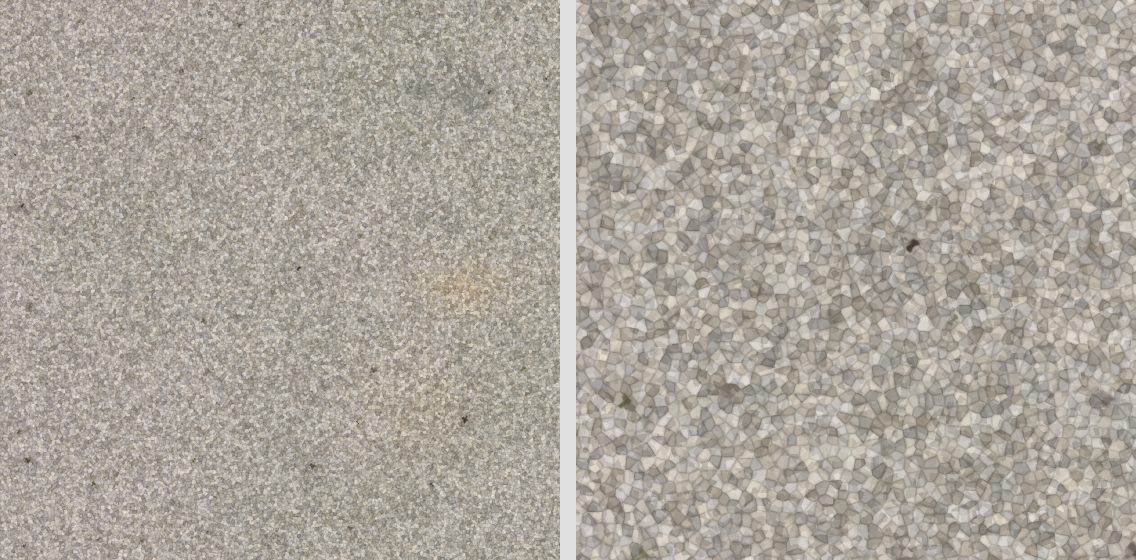
Left, the full canvas; right, a detail of the centre.
A WebGL 1 fragment shader for this texture:

```glsl
precision highp float;
// Weathered fine-grained concrete: packed pale grit, faint stains and small mossy pits.
uniform vec2 u_resolution;

const vec3 STONE = vec3(0.667, 0.645, 0.607);
const vec3 OCHRE_SHIFT = vec3(0.035, 0.000, -0.055);
const vec3 LILAC_SHIFT = vec3(0.010, -0.002, 0.014);
const vec3 MOSS = vec3(0.31, 0.31, 0.17);
const vec3 PIT = vec3(0.25, 0.21, 0.18);
const float COARSE_GRAINS = 155.0;  // grains across the canvas
const float FINE_GRAINS = 265.0;
const float COARSE_CONTRAST = 0.20;
const float FINE_CONTRAST = 0.16;
const float GAP_DEPTH = 0.10;
const float TINT_SPREAD = 0.035;
const float MOTTLE_DEPTH = 0.016;
const float SPECK_CELLS = 10.0;
const float SPECK_CHANCE = 0.48;
const vec2 SMUDGE_CORE = vec2(0.843, 0.842);
const vec2 SMUDGE_TAIL = vec2(0.765, 0.835);
const vec2 OCHRE_UPPER = vec2(0.835, 0.485);
const vec2 OCHRE_LOWER = vec2(0.735, 0.275);

vec3 hash3(vec2 p) {
  vec3 q = fract(p.xyx * vec3(0.1031, 0.1030, 0.0973));
  q += dot(q, q.yxz + 33.33);
  return fract((q.xxy + q.yzz) * q.zyx);
}

// Soft elliptical patch, 1 at its centre.
float patchAt(vec2 p, vec2 centre, vec2 radius) {
  vec2 d = (p - centre) / radius;
  return exp(-dot(d, d));
}

// Broad cloudiness from warped, layered sines, about -1 to 1.
float mottle(vec2 p) {
  float sum = 0.0;
  float weight = 0.5;
  for (int i = 0; i < 5; i++) {
    p += 0.6 * sin(p.yx * 1.3 + vec2(0.7, 2.1));
    sum += weight * sin(p.x) * sin(p.y + 1.0);
    p = mat2(0.8, 0.6, -0.6, 0.8) * p * 1.9 + 3.7;
    weight *= 0.65;
  }
  return sum;
}

// Cellular grit: x = grain tone, y = grain tint, z = 0 in gaps and 1 on grains.
vec3 grit(vec2 p) {
  vec2 cell = floor(p);
  float nearest = 8.0;
  float second = 8.0;
  vec2 look = vec2(0.0);
  for (int y = -1; y <= 1; y++) {
    for (int x = -1; x <= 1; x++) {
      vec2 id = cell + vec2(float(x), float(y));
      vec3 h = hash3(id);
      float d = length(id + h.xy - p);
      if (d < nearest) {
        second = nearest;
        nearest = d;
        look = vec2(h.z, fract(h.x * 7.3 + h.y * 5.1));
      } else {
        second = min(second, d);
      }
    }
  }
  return vec3(look - 0.5, smoothstep(0.0, 0.32, second - nearest));
}

vec3 grainColour(vec2 p) {
  vec3 coarse = grit(p * COARSE_GRAINS);
  vec3 fine = grit(p * FINE_GRAINS + 37.0);
  float tone = COARSE_CONTRAST * coarse.x + FINE_CONTRAST * fine.x;
  tone += GAP_DEPTH * (coarse.z - 0.62);
  return vec3(tone) + TINT_SPREAD * coarse.y * vec3(0.6, 0.0, -1.0);
}

// Scattered pits and moss flecks, one at most per cell.
vec3 addSpecks(vec3 colour, vec2 p) {
  vec2 cell = floor(p * SPECK_CELLS);
  vec3 place = hash3(cell + 11.0);
  vec3 kind = hash3(cell + 71.0);
  vec2 d = p - (cell + 0.2 + 0.6 * place.xy) / SPECK_CELLS;
  d += 0.0016 * sin(d.yx * 900.0 + kind.xy * 6.0);
  d.x *= mix(0.8, 1.5, kind.y);
  float radius = mix(0.0025, 0.0062, kind.x * kind.x);
  float body = 1.0 - smoothstep(0.35 * radius, 1.35 * radius, length(d));
  float halo = 0.2 * exp(-dot(d, d) / (7.0 * radius * radius));
  float present = step(place.z, SPECK_CHANCE) * mix(0.45, 0.95, kind.z);
  return mix(colour, mix(PIT, MOSS, step(0.45, kind.y)), present * max(body, halo));
}

void main() {
  float side = min(u_resolution.x, u_resolution.y);
  vec2 p = gl_FragCoord.xy / side;

  // Four samples per pixel soften the grain edges.
  vec3 grain = vec3(0.0);
  for (int i = 0; i < 4; i++) {
    vec2 corner = vec2(mod(float(i), 2.0), floor(float(i) * 0.5)) - 0.5;
    grain += 0.25 * grainColour(p + 0.5 * corner / side);
  }

  float cloud = mottle(p * 7.0);
  float detail = mottle(p * 38.0 + 5.0);
  vec3 colour = STONE + grain + MOTTLE_DEPTH * (cloud + 0.7 * detail);

  // Lilac cast to the left, ochre blooms to the right.
  colour += LILAC_SHIFT * (0.6 - p.x + 0.5 * cloud);
  float ochre = patchAt(p, OCHRE_UPPER, vec2(0.085, 0.045));
  ochre += 0.5 * patchAt(p, OCHRE_LOWER, vec2(0.10, 0.08));
  colour += OCHRE_SHIFT * ochre * (0.85 + 0.4 * detail);

  // Grey smudge, broken up by the grit.
  float smudge = patchAt(p, SMUDGE_CORE, vec2(0.035, 0.042));
  smudge += 0.6 * patchAt(p, SMUDGE_TAIL, vec2(0.055, 0.030));
  smudge *= clamp(0.75 + 0.5 * detail - 2.0 * grain.g, 0.0, 1.2);
  colour = mix(colour, vec3(0.40, 0.40, 0.38), 0.55 * smudge);

  gl_FragColor = vec4(clamp(addSpecks(colour, p), 0.0, 1.0), 1.0);
}
```
